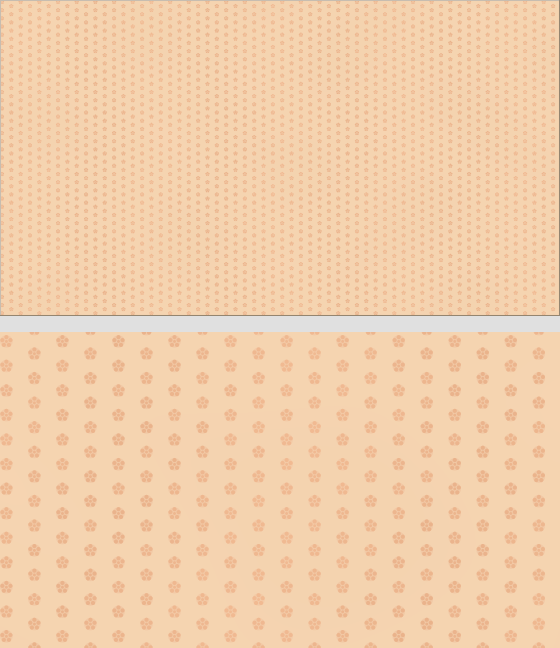
Top: the whole. Bottom: its middle third, enlarged.
This pattern is drawn by a Shadertoy shader. Its source:

```glsl
// Peach wallpaper with staggered columns of tiny five-petal rosettes and a thin worn edge.

// Signed distance to five round petals about a round heart.
float flowerDistance(vec2 p) {
    float sector = 6.2832 / 5.0;
    float angle = atan(p.x, p.y);
    angle -= sector * floor(angle / sector + 0.5);
    vec2 folded = length(p) * vec2(sin(angle), cos(angle));
    float petal = length(folded - vec2(0.0, 1.95)) - 0.95;
    float heart = length(p) - 0.65;
    return min(petal, heart);
}

float coverage(float dist, float pixel) {
    return clamp(0.5 - dist / pixel, 0.0, 1.0);
}

void mainImage(out vec4 fragColor, in vec2 fragCoord) {
    // The canvas is 432 units high, measured down from the top.
    float pixel = 432.0 / iResolution.y;
    vec2 size = iResolution.xy * pixel;
    vec2 p = vec2(fragCoord.x, iResolution.y - fragCoord.y) * pixel;

    // Sixty columns, every second one lowered by half a step.
    vec2 spacing = vec2(12.77, 11.2);
    vec2 grid = (p - vec2(2.7, 2.7)) / spacing;
    float column = floor(grid.x + 0.5);
    grid.y -= 0.5 * mod(column, 2.0);
    float row = floor(grid.y + 0.5);
    vec2 local = (grid - vec2(column, row)) * spacing;
    local.y = -local.y;

    // Broad paper mottling and a slow change of ink between rosettes.
    float mottle = sin(p.x * 0.021 + sin(p.y * 0.017)) * sin(p.y * 0.024 + sin(p.x * 0.013));
    vec3 color = vec3(0.96, 0.83, 0.69) + 0.003 * mottle;
    float inkShift = sin(column * 0.48 + 0.6 * sin(row * 0.3)) * 0.7 + 0.3 * sin(column * 2.4 + row * 1.7);

    // A pale round ground shows between the stronger petals.
    vec3 ground = vec3(0.95, 0.79, 0.65) + 0.005 * inkShift;
    vec3 ink = vec3(0.93, 0.715, 0.56) + 0.014 * inkShift;
    color = mix(color, ground, coverage(length(local) - 2.85, pixel));
    color = mix(color, ink, coverage(flowerDistance(local), pixel));

    // Pale rim on the top and left, darker rim on the bottom and right.
    float paleRim = coverage(min(p.x, p.y) - 1.4, pixel);
    float darkRim = coverage(min(size.x - p.x, size.y - p.y) - 1.4, pixel);
    color = mix(color, vec3(0.78, 0.74, 0.69), paleRim);
    color = mix(color, vec3(0.58, 0.52, 0.44), darkRim);

    fragColor = vec4(color, 1.0);
}
```
